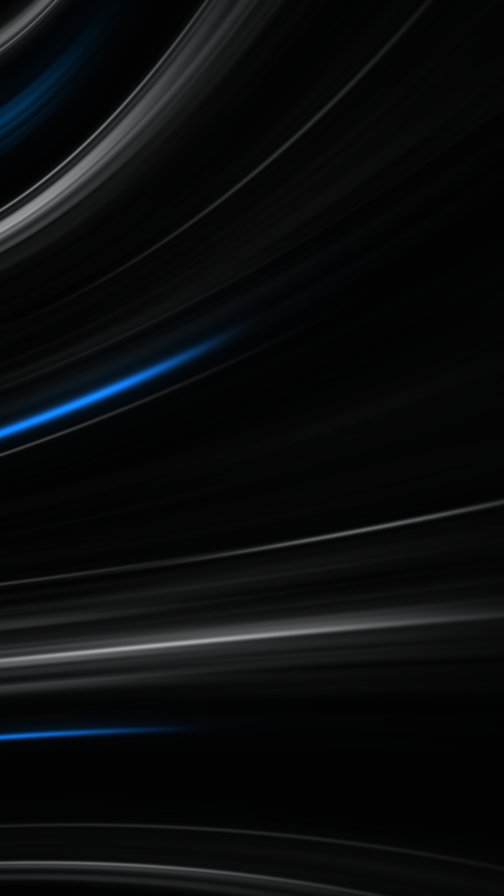
A WebGL 1 fragment shader for this background:

```glsl
precision highp float;
// Dark backdrop of fanned, curving light streaks in grey with blue accents.

uniform vec2 u_resolution;

#define BASE_COLOR vec3(0.006, 0.007, 0.009)
#define GREY_COLOR vec3(0.98, 0.99, 1.0)
#define BLUE_COLOR vec3(0.03, 0.47, 0.98)
#define TEAL_COLOR vec3(0.01, 0.36, 0.62)
#define GRAIN_SCALE 70.0
#define HAZE_GAIN 0.075
#define LINE_WIDTH 0.0018

float hash(vec2 p) {
  vec3 q = fract(p.xyx * vec3(0.1031, 0.1030, 0.0973));
  q += dot(q, q.yzx + 33.33);
  return fract((q.x + q.y) * q.z);
}

float noise(vec2 p) {
  vec2 i = floor(p);
  vec2 f = fract(p);
  f = f * f * (3.0 - 2.0 * f);
  float low = mix(hash(i), hash(i + vec2(1.0, 0.0)), f.x);
  float high = mix(hash(i + vec2(0.0, 1.0)), hash(i + vec2(1.0, 1.0)), f.x);
  return mix(low, high, f.y);
}

// Height at x of the fan curve that leaves the left edge at height s.
float curveHeight(float s, float x) {
  float slope = 0.01 + 0.33 * s + 0.18 * smoothstep(0.34, 0.52, s)
              + 0.2 * smoothstep(0.63, 0.8, s);
  float bend = -0.3 + 1.1 * s + 6.0 * max(s - 0.57, 0.0);
  return s + slope * x + bend * x * x;
}

// Inverts the fan by bisection: which curve passes through p?
float curveThrough(vec2 p) {
  float low = -0.2;
  float high = 1.2;
  for (int i = 0; i < 17; i++) {
    float mid = 0.5 * (low + high);
    if (curveHeight(mid, p.x) < p.y) low = mid;
    else high = mid;
  }
  return 0.5 * (low + high);
}

float bell(float v, float center, float width) {
  float d = (v - center) / width;
  return exp(-d * d);
}

// Fine striations that run along the curves.
float striations(float s, float x) {
  float sum = 0.0;
  float weight = 0.5;
  float scale = GRAIN_SCALE;
  for (int i = 0; i < 3; i++) {
    sum += weight * noise(vec2(x * 2.5 + 7.0 * float(i), s * scale + 31.0));
    weight *= 0.65;
    scale *= 2.1;
  }
  return sum;
}

void main() {
  vec2 p = gl_FragCoord.xy / u_resolution.y;
  float x = p.x;
  float s = curveThrough(p);
  float grain = striations(s, x);
  float streaks = 2.4 * grain * grain;

  // Broad haze
  float haze = bell(s, 0.28, 0.07) * bell(x, 0.1, 0.5)
             + 0.55 * bell(s, 0.57, 0.07) * bell(x, 0.15, 0.35)
             + 0.5 * bell(s, 0.72, 0.045)
             + 0.2 * bell(s, 0.42, 0.06)
             + 0.4 * bell(s, 0.06, 0.03);
  float grey = HAZE_GAIN * haze * streaks;

  // Soft striped bands
  float bands = 0.52 * bell(s, 0.733, 0.018) * bell(x, 0.0, 0.28)
              + 0.2 * bell(s, 0.755, 0.012) * bell(x, 0.1, 0.22)
              + 0.3 * bell(s, 0.31, 0.014) * bell(x, 0.0, 0.22)
              + 0.2 * bell(s, 0.265, 0.014) * bell(x, 0.1, 0.35)
              + 0.13 * bell(s, 0.232, 0.008) * bell(x, 0.15, 0.35)
              + 0.13 * bell(s, 0.571, 0.009) * bell(x, 0.35, 0.2)
              + 0.34 * bell(s, 0.031, 0.011) * bell(x, 0.08, 0.3)
              + 0.3 * bell(s, 0.955, 0.018);
  grey += bands * streaks;

  // Crisp lines
  grey += 0.42 * bell(s, 0.765, LINE_WIDTH) * bell(x, 0.06, 0.17);
  grey += 0.17 * bell(s, 0.632, LINE_WIDTH) * bell(x, 0.3, 0.18);
  grey += 0.24 * bell(s, 0.492, LINE_WIDTH) * bell(x, 0.0, 0.2);
  grey += 0.38 * bell(s, 0.345, LINE_WIDTH) * bell(x, 0.4, 0.18);
  grey += 0.18 * bell(s, 0.348, LINE_WIDTH) * bell(x, 0.0, 0.2);
  grey += 0.42 * bell(s, 0.263, 0.0025) * bell(x, 0.15, 0.3);
  grey += 0.12 * bell(s, 0.078, LINE_WIDTH) * bell(x, 0.2, 0.35);
  grey += 0.3 * bell(s, 0.037, LINE_WIDTH) * bell(x, 0.1, 0.28);
  grey += 0.25 * bell(s, 0.944, LINE_WIDTH);

  // Blue beams and their glow
  float beam = bell(s, 0.516, 0.0058) * (1.0 - smoothstep(0.1, 0.29, x));
  float lowBeam = bell(s, 0.177, 0.003) * (1.0 - smoothstep(0.0, 0.25, x));
  float glow = 0.15 * bell(s, 0.522, 0.025) * bell(x, 0.1, 0.16)
             + 0.13 * bell(s, 0.181, 0.011) * bell(x, 0.05, 0.14)
             + 0.45 * bell(s, 0.86, 0.022) * bell(x, 0.0, 0.08) * streaks
             + 0.06 * bell(s, 0.87, 0.05) * bell(x, 0.05, 0.1);

  vec3 color = BASE_COLOR + GREY_COLOR * grey;
  color += BLUE_COLOR * (beam + 0.85 * lowBeam) + TEAL_COLOR * glow;
  gl_FragColor = vec4(min(color, 1.0), 1.0);
}
```
